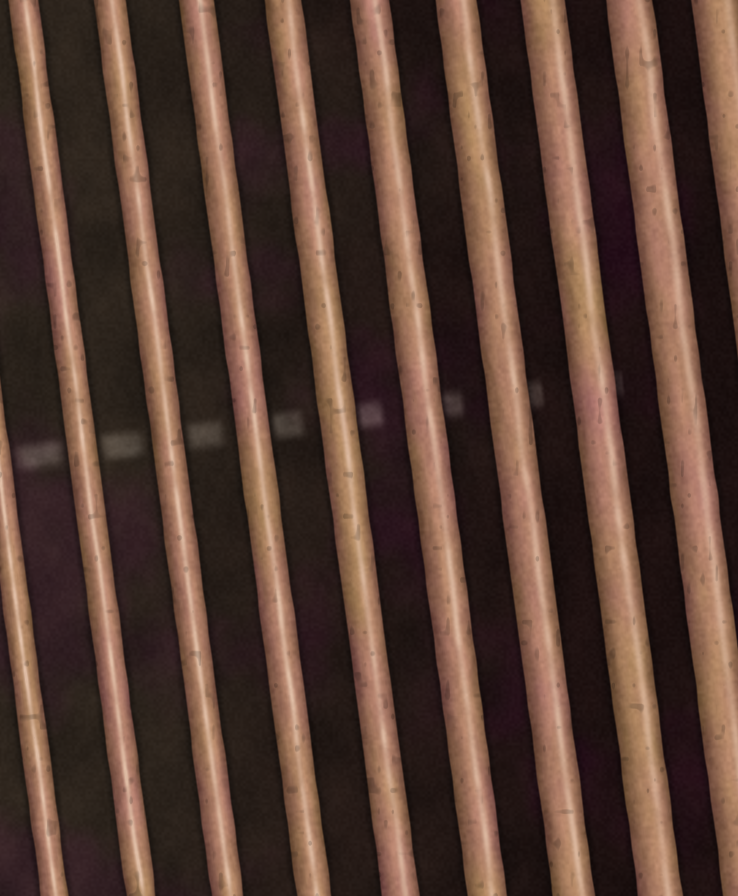
Write a Shadertoy shader that draws this pattern.

```glsl
float hash(vec2 p) {
    vec3 q = fract(p.xyx * 0.1031);
    q += dot(q, q.yzx + 33.33);
    return fract((q.x + q.y) * q.z);
}

float noise(vec2 p) {
    vec2 i = floor(p), f = fract(p);
    f = f * f * (3.0 - 2.0 * f);
    return mix(mix(hash(i), hash(i + vec2(1, 0)), f.x),
               mix(hash(i + vec2(0, 1)), hash(i + vec2(1, 1)), f.x), f.y);
}

float fbm(vec2 p) {
    float sum = 0.0, amp = 0.5;
    for (int i = 0; i < 4; i++) {
        sum += amp * noise(p);
        p = p * 2.03 + 17.0;
        amp *= 0.5;
    }
    return sum / 0.9375;
}

// Dark space behind the rods, with a faint cross strip seen in each gap
vec3 backdrop(vec2 p, float u) {
    vec3 col = mix(vec3(0.165, 0.133, 0.105), vec3(0.11, 0.063, 0.06),
                   smoothstep(0.05, 0.75, p.x + 0.25 * (fbm(p * 6.0) - 0.5)));
    col *= 0.72 + 0.56 * fbm(p * vec2(26.0, 18.0));
    col += vec3(0.035, -0.008, 0.035) * smoothstep(0.52, 0.8, fbm(p * 7.0 + 40.0));

    float rod = floor(u);
    float reach = max(0.32 - 0.04 * rod, 0.07);
    float across = abs(fract(u) - 0.47 + 0.03 * rod);
    float along = abs(p.y - 0.486 - 0.124 * p.x);
    float strip = smoothstep(reach, reach * 0.4, across) * smoothstep(0.021, 0.005, along);
    strip *= smoothstep(8.0, 4.0, rod) * (0.5 + 0.8 * fbm(p * 55.0));
    return col + vec3(0.17, 0.165, 0.155) * strip;
}

// Rounded copper rod: s runs from -1 at the left edge to 1 at the right
vec3 rodColor(vec2 p, float s, float rod) {
    vec2 grain = vec2(s * 2.5 + rod * 19.0, p.y * 24.0);
    float light = smoothstep(-1.25, 0.1, s) * smoothstep(1.3, 0.35, s);
    light += 0.35 * (fbm(grain) - 0.5) + 0.16 * (noise(p * 210.0) - 0.5);
    vec3 col = mix(vec3(0.36, 0.235, 0.18), vec3(0.70, 0.515, 0.405), clamp(light, 0.0, 1.1));

    // Rosy and ochre patches
    float tint = fbm(vec2(rod * 7.0 + s * 0.6, p.y * 9.0)) - 0.5;
    col += tint * vec3(0.02, -0.06, 0.09);

    // Narrow broken glint, drifting right on the wider rods
    float offset = s - 0.1 - 0.05 * rod + 0.12 * (noise(vec2(rod * 5.0, p.y * 14.0)) - 0.5);
    float glint = exp(-offset * offset * 32.0);
    glint *= mix(0.95, 0.55, rod / 8.0) * (0.5 + 0.7 * noise(vec2(rod * 11.0, p.y * 45.0)));
    col = mix(col, vec3(0.87, 0.735, 0.64), clamp(glint, 0.0, 1.0));

    // Small dark nicks
    float nick = smoothstep(0.8, 0.95, noise(p * vec2(130.0, 85.0) + 9.0));
    return col * (1.0 - 0.17 * nick);
}

void mainImage(out vec4 fragColor, in vec2 fragCoord) {
    vec2 p = fragCoord / iResolution.y;

    // Slanted rod coordinate: whole numbers lie on the rod axes
    float u = (p.x - 0.026 - 0.1315 * (1.0 - p.y)) / 0.0966;
    float rod = floor(u + 0.5);
    float halfWidth = 0.171 + 0.0143 * rod;
    halfWidth += 0.014 * (noise(vec2(rod * 13.0, p.y * 38.0)) - 0.5);
    float d = u - rod;
    float soft = 1.2 / (iResolution.y * 0.0966);

    vec3 col = backdrop(p, u);
    col *= 1.0 - 0.3 * smoothstep(0.09, 0.0, abs(d) - halfWidth);
    float cover = smoothstep(soft, -soft, abs(d) - halfWidth);
    col = mix(col, rodColor(p, d / halfWidth, rod), cover);

    // Fine overall grain
    col += 0.025 * (noise(p * 330.0) - 0.5);
    fragColor = vec4(clamp(col, 0.0, 1.0), 1.0);
}
```
